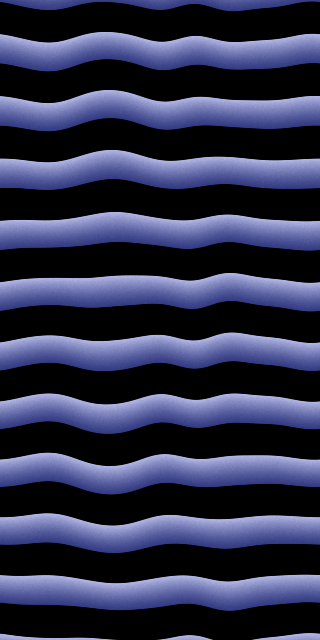
A WebGL 2 fragment shader for this pattern:

```glsl
#version 300 es
precision highp float;

uniform vec2 u_resolution;
out vec4 fragColor;

const float TAU = 6.2831853;

// Layout, in canvas heights measured from the top
const float BAND_PERIOD = 0.09375;
const float BAND_FILL = 0.474;     // lit share of each period
const float FIRST_EDGE = 0.0592;   // upper edge of the first full band
const float WAVE_UNIT = 0.0013;    // scale of the wave strengths
const float SWELL_LENGTH = 1.125;  // height over which the waves repeat
const float SWELL_CREST = 0.177;

// Shading
const vec3 GAP_COLOR = vec3(0.0);
const vec3 SHADE_COLOR = vec3(0.20, 0.23, 0.51);
const vec3 LIGHT_COLOR = vec3(0.70, 0.72, 0.90);
const float SHADE_CURVE = 1.3;
const float GRAIN_AMOUNT = 0.05;
const float GRAIN_COLUMNS = 256.0;

// Harmonics across the width: xy at the crest, zw a quarter swell later
const int HARMONICS = 6;
const vec4 WAVES[HARMONICS] = vec4[](
    vec4( 1.91, -2.02,  2.04,  0.49),
    vec4( 0.55,  2.97,  2.06, -0.14),
    vec4(-4.07,  0.17,  1.00, -2.43),
    vec4( 0.50, -0.50, -0.45,  0.70),
    vec4(-0.43, -0.19,  0.87,  0.10),
    vec4( 0.20,  0.20, -0.16, -0.50)
);

float hash(vec2 cell) {
    vec3 h = fract(vec3(cell.xyx) * 0.1031);
    h += dot(h, h.yzx + 33.33);
    return fract((h.x + h.y) * h.z);
}

// Downward shift of the bands at a place on the canvas
float waveShift(float across, float down) {
    float swell = TAU * (down - SWELL_CREST) / SWELL_LENGTH;
    float shift = 0.0;
    for (int i = 0; i < HARMONICS; i++) {
        float angle = TAU * float(i + 1) * across;
        vec2 turn = vec2(cos(angle), sin(angle));
        shift += dot(WAVES[i].xy, turn) * cos(swell)
               + dot(WAVES[i].zw, turn) * sin(swell);
    }
    return shift * WAVE_UNIT;
}

void main() {
    vec2 uv = gl_FragCoord.xy / u_resolution;
    float down = 1.0 - uv.y;

    // Position within the bent, repeating bands
    float bandCoord = (down - waveShift(uv.x, down) - FIRST_EDGE) / BAND_PERIOD;
    float phase = fract(bandCoord);

    // Signed distance to the nearest band edge, wrapped around the period
    float fromCenter = abs(fract(bandCoord - 0.5 * BAND_FILL + 0.5) - 0.5);
    float edge = fromCenter - 0.5 * BAND_FILL;
    float blur = 0.5 * fwidth(bandCoord);
    float coverage = 1.0 - smoothstep(-blur, blur, edge);

    // Light upper edge fading to a dark lower edge, with fine grain
    vec2 grainCell = floor(gl_FragCoord.xy / u_resolution.x * GRAIN_COLUMNS);
    float grain = (hash(grainCell) - 0.5) * GRAIN_AMOUNT;
    float insideBand = phase > 0.5 * (1.0 + BAND_FILL) ? 0.0 : phase / BAND_FILL;
    float height = clamp(1.0 - insideBand + grain, 0.0, 1.0);
    vec3 bandColor = mix(SHADE_COLOR, LIGHT_COLOR, pow(height, SHADE_CURVE));

    fragColor = vec4(mix(GAP_COLOR, bandColor, coverage), 1.0);
}
```
